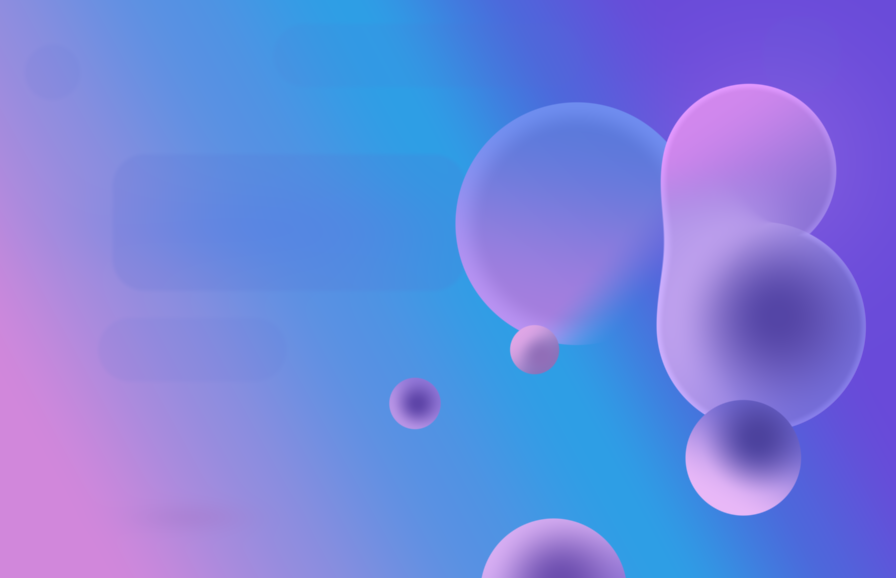
A WebGL 2 fragment shader for this background:

```glsl
#version 300 es
precision highp float;
// Glossy lilac spheres and a fused double drop over a slanted pink, azure and
// violet gradient. Shapes are distance functions, shaded by soft radial mixes;
// all lengths are in canvas heights, with the origin at the lower left.

uniform vec2 u_resolution;
out vec4 fragColor;

float cover(float d) {
    float edge = 1.0 / u_resolution.y;
    return 1.0 - smoothstep(-edge, edge, d);
}

float roundBox(vec2 p, vec2 halfSize, float radius) {
    vec2 q = abs(p) - halfSize + radius;
    return length(max(q, 0.0)) + min(max(q.x, q.y), 0.0) - radius;
}

float smoothMin(float a, float b, float k) {
    float h = max(k - abs(a - b), 0.0) / k;
    return min(a, b) - 0.25 * k * h * h;
}

// Gradient measured across a leaning azure ridge
vec3 backdrop(vec2 p) {
    float s = p.x - 0.605 - 0.55 * (1.0 - p.y);
    vec3 col = mix(vec3(0.82, 0.53, 0.86), vec3(0.60, 0.55, 0.87), smoothstep(-0.98, -0.62, s));
    col = mix(col, vec3(0.33, 0.57, 0.89), smoothstep(-0.72, -0.26, s));
    col = mix(col, vec3(0.18, 0.62, 0.90), smoothstep(-0.32, 0.0, s));
    col = mix(col, vec3(0.29, 0.42, 0.86), smoothstep(0.0, 0.29, s));
    return mix(col, vec3(0.41, 0.29, 0.85), smoothstep(0.2, 0.55, s));
}

// Dark core, with a rim running from shade to light along a direction
vec3 shadeBall(vec2 q, vec2 coreAt, vec2 lightDir, vec3 core, vec3 shade, vec3 light) {
    vec3 rim = mix(shade, light, smoothstep(-0.9, 0.9, dot(q, lightDir)));
    return mix(core, rim, smoothstep(0.05, 1.05, length(q - coreAt)));
}

// Faint rounded stains: centre and half size
vec3 addStains(vec3 col, vec2 p) {
    const vec4 stains[5] = vec4[5](
        vec4(0.50, 0.615, 0.305, 0.118), vec4(0.333, 0.395, 0.163, 0.055),
        vec4(0.091, 0.875, 0.048, 0.048), vec4(1.387, 0.905, 0.067, 0.065),
        vec4(0.74, 0.904, 0.267, 0.055));
    for (int i = 0; i < 5; i++) {
        vec4 s = stains[i];
        float d = roundBox(p - s.xy, s.zw, min(0.055, s.w));
        float strength = i == 0 ? 0.16 : 0.09;
        col = mix(col, vec3(0.34, 0.42, 0.82), strength * (1.0 - smoothstep(-0.006, 0.006, d)));
    }
    vec2 core = (p - vec2(0.48, 0.605)) / vec2(0.26, 0.07);
    col = mix(col, vec3(0.33, 0.50, 0.90), 0.4 * exp(-dot(core, core)));
    vec2 smudge = (p - vec2(0.33, 0.105)) / vec2(0.09, 0.025);
    return mix(col, vec3(0.64, 0.46, 0.78), 0.35 * exp(-dot(smudge, smudge)));
}

// Translucent disc dissolving toward its lower right
vec3 addDisc(vec3 col, vec2 p) {
    vec2 q = (p - vec2(0.998, 0.613)) / 0.21;
    float r = length(q);
    vec3 tint = mix(vec3(0.67, 0.49, 0.87), vec3(0.36, 0.48, 0.86), smoothstep(-0.9, 0.9, q.y + 0.25 * q.x));
    tint += 0.08 * smoothstep(0.75, 1.0, r);
    float fade = 1.0 - smoothstep(0.3, 0.85, dot(q, vec2(0.75, -0.66)));
    return mix(col, tint, 0.95 * fade * cover((r - 1.0) * 0.21));
}

// Two spheres, fused on the left and overlapping crisply on the right
vec3 addDoubleDrop(vec3 col, vec2 p) {
    vec2 qTop = (p - vec2(1.296, 0.704)) / 0.151;
    vec2 qLow = (p - vec2(1.317, 0.435)) / 0.181;
    float dTop = (length(qTop) - 1.0) * 0.151;
    float dLow = (length(qLow) - 1.0) * 0.181;
    float toRight = smoothstep(1.23, 1.34, p.x);
    float d = smoothMin(dTop, dLow, mix(0.165, 0.002, toRight));

    vec3 top = mix(vec3(0.55, 0.45, 0.84), vec3(0.82, 0.53, 0.93),
                   smoothstep(-0.9, 0.9, dot(qTop, vec2(-0.55, 0.83))));
    float neck = smoothstep(0.0, 1.0, -qTop.y + 0.2) * (1.0 - smoothstep(-0.2, 0.8, qTop.x));
    top = mix(top, vec3(0.69, 0.58, 0.91), neck);
    vec3 low = shadeBall(qLow, vec2(0.16, 0.1), vec2(-0.88, 0.47),
                         vec3(0.33, 0.27, 0.65), vec3(0.46, 0.43, 0.85), vec3(0.77, 0.65, 0.94));
    float blur = mix(0.11, 1.0 / u_resolution.y, toRight);
    vec3 body = mix(top, low, 1.0 - smoothstep(-blur, blur, dLow));
    body += 0.07 * smoothstep(-0.014, 0.0, d);
    return mix(col, body, cover(d));
}

vec3 addBall(vec3 col, vec2 p, vec3 ball, vec2 coreAt, vec2 lightDir, vec3 core, vec3 shade, vec3 light) {
    vec2 q = (p - ball.xy) / ball.z;
    return mix(col, shadeBall(q, coreAt, lightDir, core, shade, light), cover((length(q) - 1.0) * ball.z));
}

void main() {
    vec2 p = gl_FragCoord.xy / u_resolution.y;
    vec3 col = addStains(backdrop(p), p);

    // Violet halo behind the upper drop
    float halo = length(p - vec2(1.33, 0.72)) / 0.2;
    col = mix(col, vec3(0.56, 0.40, 0.89), 0.6 * exp(-halo * halo));
    col = addDisc(col, p);
    col = addDoubleDrop(col, p);

    // Loose spheres
    col = addBall(col, p, vec3(1.286, 0.208, 0.1), vec2(0.25, 0.35), vec2(-0.5, -0.87),
                  vec3(0.30, 0.26, 0.62), vec3(0.44, 0.41, 0.82), vec3(0.91, 0.72, 0.97));
    col = addBall(col, p, vec3(0.925, 0.395, 0.0425), vec2(0.3, -0.3), vec2(-0.7, 0.7),
                  vec3(0.57, 0.43, 0.72), vec3(0.52, 0.46, 0.74), vec3(0.87, 0.65, 0.90));
    col = addBall(col, p, vec3(0.718, 0.302, 0.0445), vec2(0.1, 0.0), vec2(-0.7, -0.7),
                  vec3(0.37, 0.27, 0.66), vec3(0.56, 0.46, 0.84), vec3(0.72, 0.58, 0.90));
    col = addBall(col, p, vec3(0.958, -0.024, 0.127), vec2(0.1, 0.1), vec2(-0.5, 0.87),
                  vec3(0.42, 0.30, 0.68), vec3(0.52, 0.42, 0.82), vec3(0.84, 0.68, 0.95));
    fragColor = vec4(col, 1.0);
}
```
